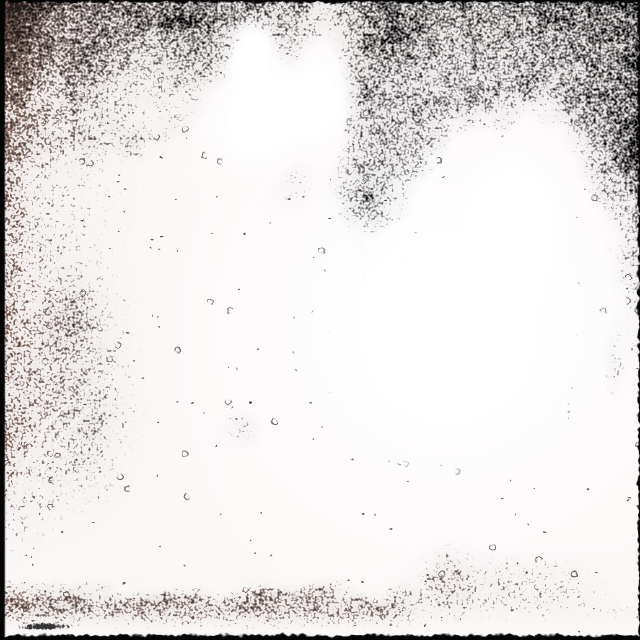
Write a WebGL 2 fragment shader that draws this texture.

```glsl
#version 300 es
precision highp float;
// Weathered white plate: grainy soot at the rim, bleached glows, specks and black edges.

uniform vec2 u_resolution;
out vec4 outColor;

const vec3 PAPER = vec3(0.985, 0.972, 0.972);
const vec3 BLEACH = vec3(1.0);
const vec3 SOOT = vec3(0.055, 0.045, 0.045);
const vec3 RUST = vec3(0.60, 0.36, 0.28);
const float GRAIN_GAIN = 1.25;
const float INK_THRESHOLD = 0.50;
const float EDGE_WIDTH = 0.007;

// Each patch: centre xy, radius zw
const int STAIN_COUNT = 12;
const vec4 STAINS[STAIN_COUNT] = vec4[](
    vec4(0.46, 0.73, 0.045, 0.065), vec4(0.60, 0.94, 0.035, 0.035),
    vec4(0.205, 0.78, 0.025, 0.022), vec4(0.575, 0.67, 0.025, 0.02),
    vec4(0.725, 0.84, 0.02, 0.02), vec4(0.82, 0.86, 0.025, 0.02),
    vec4(0.957, 0.43, 0.018, 0.06), vec4(0.28, 0.965, 0.05, 0.02),
    vec4(0.38, 0.33, 0.028, 0.03), vec4(0.13, 0.37, 0.06, 0.11),
    vec4(0.12, 0.50, 0.045, 0.06), vec4(0.70, 0.10, 0.035, 0.05));
const int GLOW_COUNT = 6;
const vec4 GLOWS[GLOW_COUNT] = vec4[](
    vec4(0.395, 0.915, 0.032, 0.045), vec4(0.40, 0.80, 0.065, 0.06),
    vec4(0.50, 0.845, 0.038, 0.07), vec4(0.80, 0.66, 0.085, 0.11),
    vec4(0.70, 0.45, 0.20, 0.17), vec4(0.43, 0.84, 0.05, 0.04));

vec2 hash2(vec2 p) {
    vec3 q = fract(vec3(p.xyx) * vec3(0.1031, 0.1030, 0.0973));
    q += dot(q, q.yzx + 33.33);
    return fract((q.xx + q.yz) * q.zy);
}

float gradientNoise(vec2 p) {
    vec2 cell = floor(p), f = fract(p);
    vec2 w = f * f * f * (f * (f * 6.0 - 15.0) + 10.0);
    vec4 corner;
    for (int i = 0; i < 4; i++) {
        vec2 o = vec2(i & 1, i >> 1);
        float angle = 6.2832 * hash2(cell + o).x;
        corner[i] = dot(vec2(cos(angle), sin(angle)), f - o);
    }
    return mix(mix(corner.x, corner.y, w.x), mix(corner.z, corner.w, w.x), w.y);
}

float patchMask(vec2 p, vec4 spot) {
    vec2 q = (p - spot.xy) / spot.zw;
    return exp(-dot(q, q));
}

// Bleached light, 0 to 1
float glowAt(vec2 p) {
    float light = 0.0;
    for (int i = 0; i < GLOW_COUNT; i++) light += patchMask(p, GLOWS[i]);
    return min(light * 1.25, 1.0);
}

// Amount of dirt before the grain is added
float dirtAt(vec2 p, float cloud) {
    float upperLeft = smoothstep(0.73, 0.94, p.y + 0.06 * cloud) * (1.0 - smoothstep(0.42, 0.56, p.x));
    float base = 0.55 + 0.19 * smoothstep(0.57, 0.76, p.x) - 0.16 * smoothstep(0.86, 0.96, p.x);
    float upperRight = smoothstep(base, base + 0.17, p.y + 0.06 * cloud) * smoothstep(0.49, 0.57, p.x);
    float left = exp(-p.x / 0.10) * smoothstep(0.04, 0.35, p.y);
    float right = exp((p.x - 1.0) / 0.06) * smoothstep(0.22, 0.60, p.y);
    float top = exp((p.y - 1.0) / 0.035);
    float bandY = (p.y - 0.052 - 0.015 * cloud) / (0.026 + 0.012 * cloud);
    float bottom = exp(-bandY * bandY) * mix(0.62, 0.16, smoothstep(0.60, 0.68, p.x));
    float spray = patchMask(p, vec4(0.80, 0.10, 0.14, 0.04));
    float dirt = 0.56 * upperLeft + 0.64 * upperRight + 0.62 * left + 0.50 * right
               + 0.30 * top + bottom + 0.28 * spray;
    for (int i = 0; i < STAIN_COUNT; i++) dirt += 0.34 * patchMask(p, STAINS[i]);
    return dirt;
}

// Scattered flecks and small broken rings, one per chosen cell
float specks(vec2 p, float scale, float chance, float aa) {
    vec2 cell = floor(p * scale);
    vec2 place = hash2(cell + 17.0), kind = hash2(cell + 71.0);
    vec2 q = p - (cell + 0.25 + 0.5 * place) / scale;
    q += 0.0025 * vec2(gradientNoise(p * 170.0), gradientNoise(p * 170.0 + 40.0));
    float radius = mix(0.0008, 0.0028, kind.y * kind.y);
    float fleck = length(q * vec2(1.0, 0.7 + kind.y)) - radius;
    float ring = max(abs(length(q) - 0.0045) - 0.0007, dot(q, place - 0.5) - 0.0005);
    float shape = kind.y > 0.8 ? ring : fleck;
    return step(kind.x, chance) * (1.0 - smoothstep(-aa, aa, shape));
}

// Pale curved scratch crossing the left stain
float scratch(vec2 p, float radius, float aa) {
    vec2 q = p - vec2(0.25, 0.20);
    float extent = smoothstep(0.01, 0.05, q.y) * smoothstep(0.05, 0.09, -q.x);
    return extent * (1.0 - smoothstep(0.0006, 0.0006 + 1.5 * aa, abs(length(q) - radius)));
}

void main() {
    vec2 p = gl_FragCoord.xy / u_resolution;
    float aa = 0.8 / min(u_resolution.x, u_resolution.y);

    // Grain over broad dirt
    float cloud = gradientNoise(p * 11.0) + 0.6 * gradientNoise(p * 31.0 + 9.0);
    float grain = 0.25 * gradientNoise(p * 48.0) + 0.45 * gradientNoise(p * 118.0 + 5.0)
                + 0.75 * gradientNoise(p * 247.0 + 3.0);
    float glow = glowAt(p);
    float dirt = max(dirtAt(p, cloud) * (1.0 + 0.3 * cloud) - 0.95 * glow, 0.0);
    float ink = dirt - INK_THRESHOLD + GRAIN_GAIN * grain;
    ink = clamp(ink, 0.0, 1.0) * smoothstep(0.03, 0.25, dirt) + 0.10 * min(dirt, 1.0);

    // Loose flecks
    float clear = 1.0 - smoothstep(0.15, 0.6, glow);
    float flecks = 0.75 * specks(p, 34.0, 0.07 + 0.35 * dirt, aa);
    flecks = max(flecks, 0.65 * specks(p + 0.37, 75.0, 0.025 + 0.22 * dirt, aa));
    ink = max(ink, flecks * clear);

    // Scratches
    float pale = max(scratch(p, 0.222, aa), 0.8 * scratch(p, 0.194, aa));
    ink *= 1.0 - 0.8 * pale;

    // Paper, warm stain, soot
    float warmth = max(exp(-p.x / 0.13), 0.55 * (1.0 - smoothstep(0.05, 0.40, p.y)));
    vec3 color = mix(PAPER, BLEACH, max(glow, patchMask(p, vec4(0.7, 0.5, 0.3, 0.3))));
    color = mix(color, RUST, 0.65 * warmth * smoothstep(0.0, 0.5, ink));
    color = mix(color, SOOT, ink * (1.0 - 0.25 * warmth));

    // Ragged black rim
    float ragged = 0.004 * gradientNoise(p * 55.0) + 0.004 * gradientNoise(p * 130.0);
    float rim = min(p.x - EDGE_WIDTH, p.y - EDGE_WIDTH + ragged);
    rim = min(rim, min(1.0 - p.x - 0.002, 1.0 - p.y - 0.003) + ragged);
    vec2 dash = (p - vec2(0.07, 0.021)) / vec2(0.034, 0.005);
    float smear = (1.0 - smoothstep(0.5, 1.2, length(dash) + grain)) * 0.8;
    float black = max(1.0 - smoothstep(-aa, 2.0 * aa, rim), smear);
    outColor = vec4(mix(color, SOOT * 0.4, black), 1.0);
}
```
